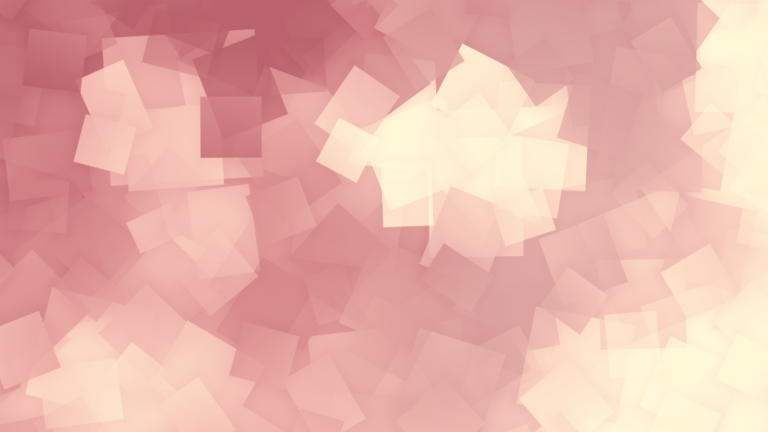
Give the GLSL for this background, as a WebGL 2 fragment shader.

```glsl
#version 300 es
precision highp float;

#define SHEETS 150
#define BIG_HALF 0.19
#define SMALL_HALF 0.055
#define MIN_ALPHA 0.35
#define MAX_ALPHA 0.92
#define FACET_SHADE 0.07
#define TONE_JITTER 0.13
#define SHADOW_DEPTH 0.045
#define SHADOW_WIDTH 0.045
#define MAUVE_TINT 0.5

uniform vec2 u_resolution;
out vec4 fragColor;

vec4 hash4(float n) {
    return fract(sin(n * vec4(12.9898, 78.233, 39.425, 57.583) + 1.7) * 4375.854);
}

// Soft elliptical patch: 1 in the middle, 0 outside
float patchAt(vec2 p, vec2 center, vec2 radius) {
    return 1.0 - smoothstep(0.5, 1.2, length((p - center) / radius));
}

// Large-scale lightness, from deep rose (0) to cream (1)
float toneField(vec2 p) {
    float tone = 0.09 + 0.27 * p.x + 0.25 * (1.0 - p.y);
    // Dark hollows
    tone -= 0.25 * patchAt(p, vec2(0.52, 0.84), vec2(0.40, 0.30));
    tone -= 0.20 * patchAt(p, vec2(0.92, 0.31), vec2(0.45, 0.20));
    tone -= 0.13 * patchAt(p, vec2(1.40, 0.88), vec2(0.35, 0.28));
    // Bright clusters
    tone += 0.68 * patchAt(p, vec2(1.07, 0.64), vec2(0.29, 0.20));
    tone += 0.66 * patchAt(p, vec2(0.34, 0.72), vec2(0.15, 0.16));
    tone += 0.36 * patchAt(p, vec2(0.45, 0.45), vec2(0.17, 0.15));
    tone += 0.36 * patchAt(p, vec2(0.76, 0.72), vec2(0.14, 0.13));
    tone += 0.42 * patchAt(p, vec2(0.25, 0.11), vec2(0.30, 0.17));
    tone += 0.60 * patchAt(p, vec2(1.80, 0.80), vec2(0.26, 0.36));
    tone += 0.40 * patchAt(p, vec2(1.85, 0.08), vec2(0.60, 0.30));
    return clamp(tone, 0.0, 1.0);
}

vec3 palette(float tone) {
    const vec3 ramp[6] = vec3[6](
        vec3(0.73, 0.39, 0.43), vec3(0.84, 0.53, 0.54),
        vec3(0.91, 0.65, 0.63), vec3(0.96, 0.75, 0.71),
        vec3(0.99, 0.87, 0.78), vec3(1.00, 0.98, 0.85));
    float x = clamp(tone, 0.0, 1.0) * 5.0;
    int i = min(int(x), 4);
    return mix(ramp[i], ramp[i + 1], x - float(i));
}

float boxDistance(vec2 q, vec2 halfSize) {
    vec2 d = abs(q) - halfSize;
    return length(max(d, 0.0)) + min(max(d.x, d.y), 0.0);
}

void main() {
    vec2 p = gl_FragCoord.xy / u_resolution.y;
    float aspect = u_resolution.x / u_resolution.y;
    float edge = 1.0 / u_resolution.y;
    float tone = toneField(p);

    // Overlapping translucent sheets, large ones first
    for (int i = 0; i < SHEETS; i++) {
        float n = float(i) + 1.0;
        vec4 rnd = hash4(n);
        vec2 center = fract(n * vec2(0.75488, 0.56984)) * vec2(aspect + 0.2, 1.2) - 0.1;
        float size = mix(BIG_HALF, SMALL_HALF, sqrt(n / float(SHEETS)));
        vec2 halfSize = size * vec2(1.0, mix(0.7, 1.1, rnd.x));
        float angle = 6.28319 * rnd.y;
        float c = cos(angle), s = sin(angle);
        vec2 q = mat2(c, -s, s, c) * (p - center);
        float d = boxDistance(q, halfSize);

        float alpha = mix(MIN_ALPHA, MAX_ALPHA, rnd.z);
        float shade = FACET_SHADE * (q.x / size - 0.4 * q.y / size);
        float sheetTone = toneField(center) + TONE_JITTER * (rnd.w - 0.5) + shade;
        float shadow = 1.0 - smoothstep(0.0, SHADOW_WIDTH, d);
        tone -= SHADOW_DEPTH * alpha * shadow * shadow;
        tone = mix(tone, min(sheetTone, 1.0), alpha * (1.0 - smoothstep(-edge, edge, d)));
    }

    // Mauve haze over the mid tones of the right half
    float midTone = smoothstep(0.1, 0.35, tone) * (1.0 - smoothstep(0.4, 0.75, tone));
    float haze = MAUVE_TINT * midTone * smoothstep(0.6, 1.3, p.x);
    vec3 color = mix(palette(tone), vec3(0.82, 0.64, 0.63), haze);
    fragColor = vec4(color, 1.0);
}
```
